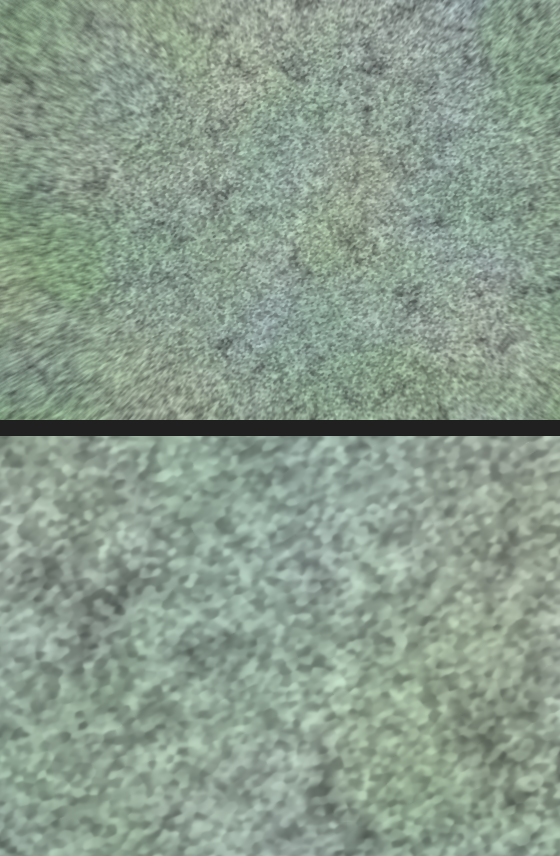
Top, the full canvas; bottom, a detail of the centre.
Write a Shadertoy shader that draws this texture.

```glsl
// Worn, pale turf seen from above: fine slanted grain over dark tufts and
// broad grey and green patches. All layers are soft cellular noise; the grain
// is smeared outward from the centre, as through a lens blurred at its rim.

vec3 hash3(vec2 cell) {
    vec3 q = fract(cell.xyx * vec3(0.1031, 0.1030, 0.0973));
    q += dot(q, q.yxz + 33.33);
    return fract((q.xxy + q.yzz) * q.zyx);
}

// Blend of random values at jittered cell points, centred on zero
float softCells(vec2 p, float sharpness) {
    vec2 base = floor(p);
    float total = 0.0, weights = 0.0;
    for (int y = -1; y <= 1; y++) {
        for (int x = -1; x <= 1; x++) {
            vec2 cell = base + vec2(x, y);
            vec3 rnd = hash3(cell + 57.0);
            vec2 d = cell + rnd.xy - p;
            float w = exp(-sharpness * dot(d, d));
            total += w * (rnd.z - 0.5);
            weights += w;
        }
    }
    return total / weights;
}

// Fine slanted blades plus slightly larger crumbs, averaged along the smear
float smearedGrain(vec2 p, vec2 smear) {
    float grain = 0.0;
    for (int i = 0; i < 5; i++) {
        vec2 q = p + smear * (float(i) / 4.0 - 0.5);
        vec2 slanted = vec2(q.x + 0.5 * q.y, q.y - 0.5 * q.x);
        grain += 0.34 * softCells(slanted * vec2(150.0, 205.0), 3.2);
        grain += 0.14 * softCells(slanted.yx * vec2(95.0, 75.0) + 19.0, 3.0);
    }
    return grain / 5.0;
}

void mainImage(out vec4 fragColor, in vec2 fragCoord) {
    vec2 p = fragCoord / iResolution.y;
    vec2 fromCentre = p - vec2(0.74, 0.48);
    float radius = length(fromCentre);

    // Rim blur, stronger on the left
    float blur = smoothstep(0.25, 0.85, radius) * (fromCentre.x < 0.0 ? 1.0 : 0.75);
    vec2 smear = fromCentre / max(radius, 0.001) * 0.018 * blur;
    float grain = smearedGrain(p, smear) * (1.0 + 0.35 * blur);

    // Broad patches with ragged outlines
    vec2 ragged = p + 0.06 * vec2(softCells(p * 17.0, 3.0), softCells(p * 17.0 + 40.0, 3.0));
    float patches = softCells(ragged * 4.0 + 3.0, 2.0) + 0.7 * softCells(ragged * 10.0 + 8.0, 2.5);
    float shade = softCells(ragged * 5.0 + 71.0, 2.0);
    float clumps = softCells(ragged * 24.0 + 31.0, 3.0);
    float tufts = softCells(p * 50.0 + 90.0, 3.0);

    // Grey thatch to living grass, greener toward the sides
    float greenness = 0.32 + 1.0 * patches + 0.3 * clumps
                    + 0.3 * smoothstep(0.35, 0.65, abs(fromCentre.x));
    vec3 color = mix(vec3(0.580, 0.625, 0.605), vec3(0.500, 0.598, 0.495),
                     clamp(greenness, 0.0, 1.2));
    color += vec3(0.07, 0.03, -0.03) * softCells(ragged * 6.0 + 120.0, 2.0);

    // Light and dark: grain, hollows between tufts, a faint mown line, rim
    float tone = 1.0 + 1.55 * grain + 0.10 * shade + 0.10 * clumps + 0.13 * tufts;
    tone -= 0.13 * smoothstep(0.10, 0.34, -clumps) * smoothstep(-0.1, 0.25, -tufts);
    float lineOffset = p.y - 0.815 - 0.02 * (p.x - 0.6) - 0.012 * softCells(p * 9.0, 3.0);
    tone -= 0.06 * exp(-pow(lineOffset / 0.009, 2.0)) * (0.7 + softCells(p * 7.0 + 50.0, 3.0));
    tone += 0.025 - 0.08 * radius * radius;

    fragColor = vec4(clamp(color * tone, 0.0, 1.0), 1.0);
}
```
